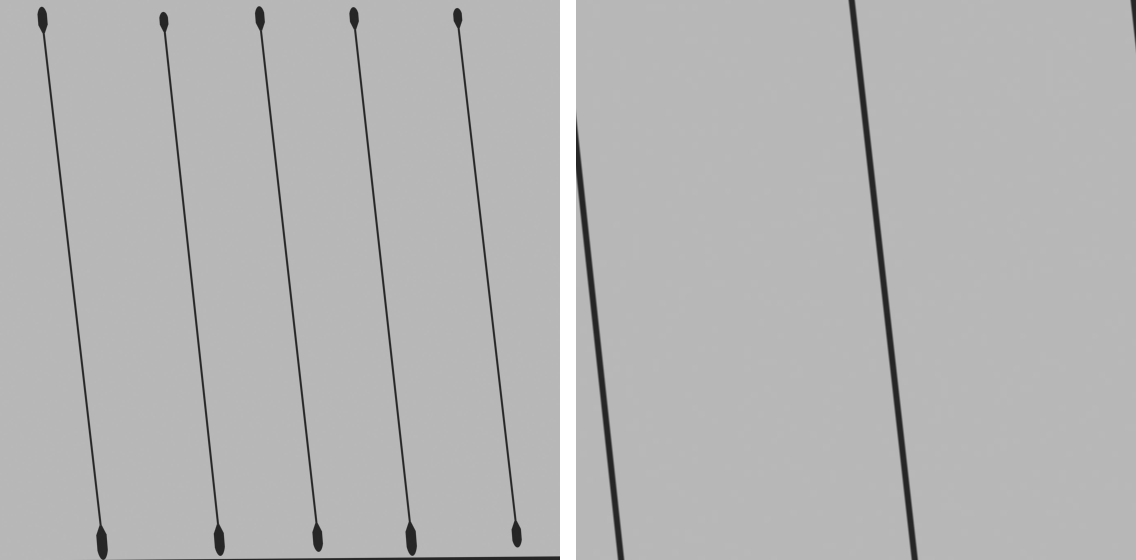
Left, the full canvas; right, a detail of the centre.
This pattern is drawn by a Shadertoy shader. Its source:

```glsl
const int   STRANDS = 5;
const vec3  PAPER = vec3(0.718);
const vec3  INK = vec3(0.15);
const float LINE_HALF_WIDTH = 0.0018;
const float EDGE_SOFTNESS = 0.0016;
const float GRAIN = 0.004;
const float GRAIN_CELLS = 256.0;

// Heights of the two necks: first strand, then step per strand
const vec2  TOP_NECK_Y = vec2(0.940, 0.0023);
const vec2  LOW_NECK_Y = vec2(0.0625, 0.0020);

// Irregular spacing and bulb lengths of the hand-drawn strands
const float TOP_X[STRANDS] = float[](0.0781, 0.2943, 0.4661, 0.6341, 0.8190);
const float LOW_X[STRANDS] = float[](0.1797, 0.3893, 0.5651, 0.7318, 0.9206);
const float TOP_BULB[STRANDS] = float[](0.048, 0.0365, 0.0443, 0.0404, 0.0365);
const float LOW_BULB[STRANDS] = float[](0.0625, 0.0573, 0.0521, 0.0612, 0.0482);

// Bulbs lean a little less than the lines
const vec2  BULB_AXIS = vec2(0.08, -1.0);
const float BULB_BASE_WIDTH = 0.0055;
const float BULB_WIDTH_GAIN = 0.06;
const float BULB_BLUNTNESS = 1.12;
const float NECK_FLARE = 0.42;

// Dark sliver along the lower edge
const float SLIVER_START = 0.17;
const float SLIVER_SLOPE = 0.0078;

float hash(vec2 cell) {
    vec3 q = fract(cell.xyx * 0.1031);
    q += dot(q, q.yzx + 33.33);
    return fract((q.x + q.y) * q.z);
}

float segmentDistance(vec2 p, vec2 a, vec2 b) {
    vec2 ab = b - a;
    float t = clamp(dot(p - a, ab) / dot(ab, ab), 0.0, 1.0);
    return length(p - a - ab * t);
}

float ellipseDistance(vec2 p, vec2 radii) {
    float k = length(p / radii);
    float slope = length(p / (radii * radii));
    return k * (k - 1.0) / max(slope, 0.001);
}

// Blunt ellipse tapered to a narrow neck; axis points from neck to tip
float bulbDistance(vec2 p, vec2 neck, vec2 axis, float len) {
    axis = normalize(axis);
    vec2 fromNeck = p - neck;
    float along = dot(fromNeck, axis);
    float across = dot(fromNeck, vec2(-axis.y, axis.x));
    float halfWidth = BULB_BASE_WIDTH + BULB_WIDTH_GAIN * len;

    float body = ellipseDistance(vec2(across, along - 0.5 * len),
                                 vec2(halfWidth * BULB_BLUNTNESS, 0.5 * len));
    float sides = abs(across) - halfWidth;
    float taper = (abs(across) - LINE_HALF_WIDTH - NECK_FLARE * along)
                / length(vec2(1.0, NECK_FLARE));
    return max(max(body, sides), taper);
}

float strandDistance(vec2 p, int i) {
    vec2 order = vec2(1.0, float(i));
    vec2 top = vec2(TOP_X[i], dot(TOP_NECK_Y, order));
    vec2 low = vec2(LOW_X[i], dot(LOW_NECK_Y, order));
    float d = segmentDistance(p, top, low) - LINE_HALF_WIDTH;
    d = min(d, bulbDistance(p, top, -BULB_AXIS, TOP_BULB[i]));
    return min(d, bulbDistance(p, low, BULB_AXIS, LOW_BULB[i]));
}

void mainImage(out vec4 fragColor, in vec2 fragCoord) {
    vec2 p = fragCoord / iResolution.y;

    // Sliver and strands share one ink shape
    float d = p.y - SLIVER_SLOPE * (p.x - SLIVER_START);
    for (int i = 0; i < STRANDS; i++) {
        d = min(d, strandDistance(p, i));
    }

    float softness = 0.5 * max(EDGE_SOFTNESS, 1.5 / iResolution.y);
    float ink = 1.0 - smoothstep(-softness, softness, d);

    // Faint grain over paper and ink
    float grain = GRAIN * (hash(floor(p * GRAIN_CELLS)) - 0.5);
    fragColor = vec4(mix(PAPER, INK, ink) + grain, 1.0);
}
```
